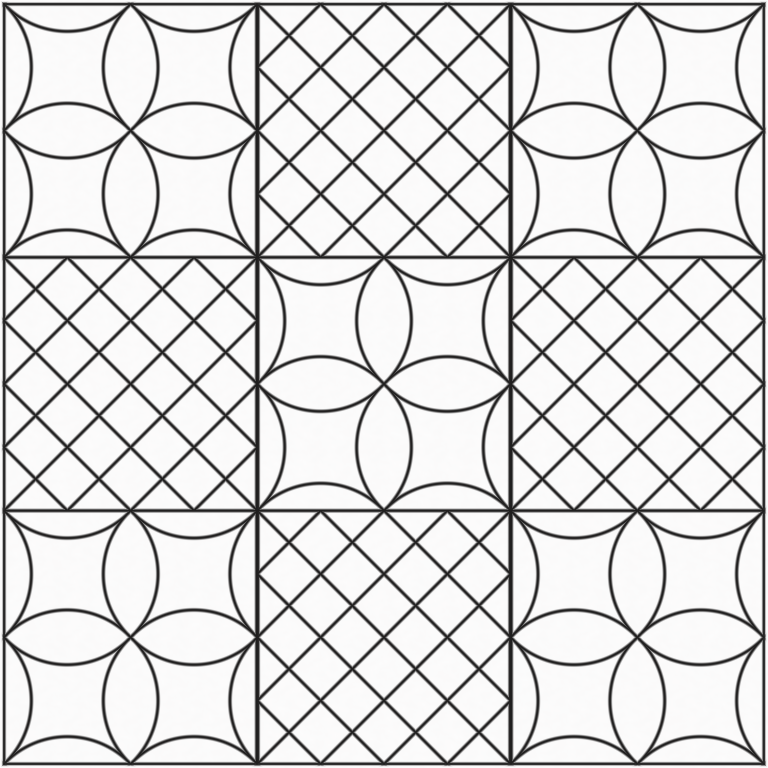
Reproduce this pattern procedurally as a WebGL 1 fragment shader.

```glsl
precision highp float;

uniform vec2 u_resolution;

const float TILES = 3.0;
const float MARGIN = 0.0052;
const float SAGITTA = 0.108;        // arc bulge, in tile units
const float FINE_LINE = 0.0062;     // half widths, in tile units
const float BOLD_LINE = 0.0088;
const vec3 PAPER = vec3(0.985, 0.983, 0.983);
const vec3 INK = vec3(0.125, 0.12, 0.12);

// Distance to the nearest whole number
float lineDistance(float x) {
  return abs(fract(x + 0.5) - 0.5);
}

float stroke(float dist, float halfWidth, float softness) {
  return 1.0 - smoothstep(halfWidth - softness, halfWidth + softness, dist);
}

// Four arcs bowing inward from the sides of each half-tile square
float petalDistance(vec2 p, float sagitta) {
  vec2 q = abs(fract(p * 2.0) - 0.5) * 0.5;
  float radius = (0.0625 + sagitta * sagitta) / (2.0 * sagitta);
  float center = 0.25 + radius - sagitta;
  float side = abs(length(q - vec2(center, 0.0)) - radius);
  float cap = abs(length(q - vec2(0.0, center)) - radius);
  return min(side, cap);
}

// Diagonal lines crossing each tile edge at equal steps
float latticeDistance(vec2 p, float steps) {
  float rising = lineDistance((p.x - p.y) * steps);
  float falling = lineDistance((p.x + p.y) * steps);
  return min(rising, falling) / (steps * sqrt(2.0));
}

// Layered sines give the paper a faint mottle
float mottle(vec2 p) {
  float sum = 0.0;
  float weight = 0.5;
  for (int i = 0; i < 3; i++) {
    sum += weight * sin(p.x + 1.7 * sin(p.y)) * sin(p.y * 1.1 + sin(p.x));
    p = mat2(1.6, 1.2, -1.2, 1.6) * p;
    weight *= 0.5;
  }
  return sum;
}

void main() {
  float canvas = min(u_resolution.x, u_resolution.y);
  vec2 uv = (gl_FragCoord.xy - 0.5 * u_resolution) / canvas + 0.5;
  float tileSize = (1.0 - 2.0 * MARGIN) / TILES;
  vec2 p = (uv - MARGIN) / tileSize;
  float softness = max(0.0055, 0.8 / (canvas * tileSize));

  // Checkerboard of petals and lattice
  vec2 cell = clamp(floor(p), 0.0, TILES - 1.0);
  float isLattice = mod(cell.x + cell.y, 2.0);
  float motif = mix(petalDistance(p, SAGITTA), latticeDistance(p, 4.0), isLattice);
  float ink = stroke(motif, FINE_LINE, softness);

  // Tile frames, with heavier inner uprights
  float isInner = step(0.5, p.x) * step(p.x, TILES - 0.5);
  float uprightWidth = mix(FINE_LINE, BOLD_LINE, isInner);
  ink = max(ink, stroke(lineDistance(p.x), uprightWidth, softness));
  ink = max(ink, stroke(lineDistance(p.y), FINE_LINE, softness));

  // Trim at the outer edge of the panel
  vec2 beyond = abs(p - 0.5 * TILES) - 0.5 * TILES;
  ink *= stroke(max(beyond.x, beyond.y), FINE_LINE, softness);

  vec3 paper = PAPER + 0.006 * mottle(uv * 160.0);
  gl_FragColor = vec4(mix(paper, INK, ink), 1.0);
}
```
